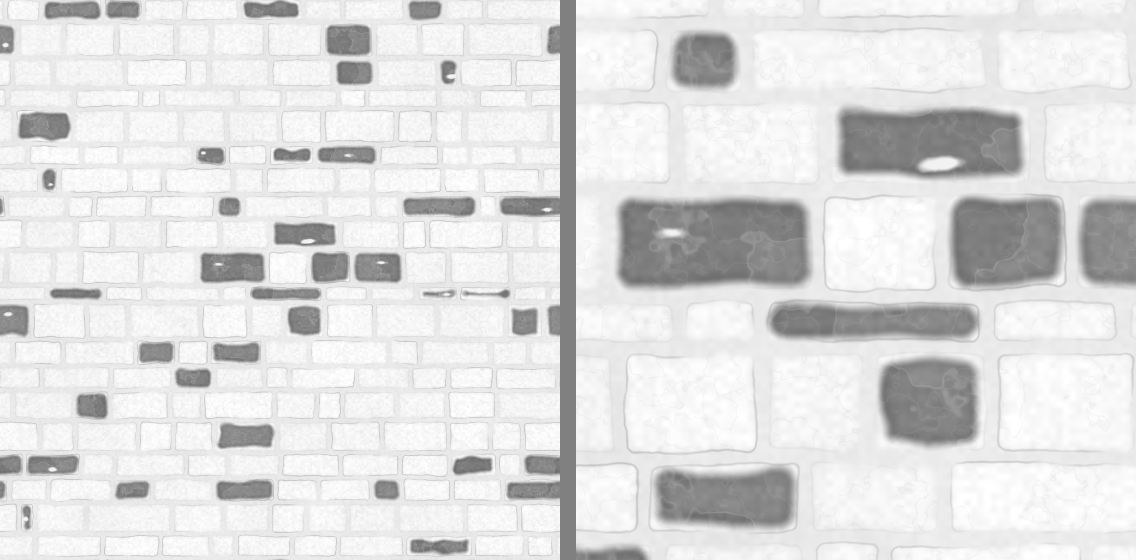
Left, the full canvas; right, a detail of the centre.
Write a Shadertoy shader that draws this texture map.

```glsl
#define ROWS 20.0
#define COLUMNS 11.0
#define ROW_JITTER 0.5
#define COLUMN_JITTER 0.75
#define GAP 0.0036
#define DARK_SHARE 0.21
#define HIGHLIGHT_SHARE 0.35
#define OUTLINE 0.0012
#define BRICK_TONE 0.968
#define MORTAR_TONE 0.915
#define DARK_TONE 0.515
#define GRAIN 0.05

float hash(vec2 p) {
    return fract(sin(dot(p, vec2(127.1, 311.7))) * 43758.5453);
}

// Value noise over the unit square that wraps after a whole number of cells
float noise(vec2 uv, float cells, float seed) {
    vec2 p = uv * cells;
    vec2 i = floor(p), f = fract(p);
    vec2 a = mod(i, cells) + seed, b = mod(i + 1.0, cells) + seed;
    f = f * f * (3.0 - 2.0 * f);
    return mix(mix(hash(a), hash(vec2(b.x, a.y)), f.x),
               mix(hash(vec2(a.x, b.y)), hash(b), f.x), f.y);
}

float fbm(vec2 uv, float cells, float seed) {
    float sum = 0.0, weight = 0.5;
    for (int i = 0; i < 4; i++) {
        sum += weight * noise(uv, cells, seed + float(i) * 17.0);
        cells *= 2.0;
        weight *= 0.5;
    }
    return sum / 0.9375;
}

// Jittered position of a cell boundary, in cells
float boundary(float k, float count, float jitter, float seed) {
    return k + jitter * (hash(vec2(mod(k, count), seed)) - 0.5);
}

// Irregular 1D cell around x: wrapped index, lower edge, upper edge
vec3 cell(float x, float count, float jitter, float seed) {
    float k = floor(x * count + 0.5);
    if (x * count < boundary(k, count, jitter, seed)) k -= 1.0;
    return vec3(mod(k, count),
                boundary(k, count, jitter, seed) / count,
                boundary(k + 1.0, count, jitter, seed) / count);
}

float roundedBox(vec2 p, vec2 halfSize, float radius) {
    radius = min(radius, min(halfSize.x, halfSize.y));
    vec2 q = abs(p) - halfSize + radius;
    return length(max(q, 0.0)) + min(max(q.x, q.y), 0.0) - radius;
}

// Thin line where the field crosses a level
float contour(float field, float level, float width) {
    return 1.0 - smoothstep(0.0, width, abs(field - level));
}

void mainImage(out vec4 fragColor, in vec2 fragCoord) {
    vec2 uv = fragCoord / iResolution.xy;
    float pixel = 1.0 / iResolution.y;

    // Slightly wavy courses with a random shift per row
    vec2 p = uv + 0.003 * (vec2(noise(uv, 28.0, 3.0), noise(uv, 28.0, 41.0)) - 0.5);
    vec3 row = cell(p.y, ROWS, ROW_JITTER, 5.3);
    p.x += hash(vec2(row.x, 71.0));
    vec3 column = cell(p.x, COLUMNS, COLUMN_JITTER, row.x + 23.7);
    vec2 id = vec2(column.x, row.x);
    vec2 low = vec2(column.y, row.y), high = vec2(column.z, row.z);
    vec2 local = p - 0.5 * (low + high);
    vec2 halfSize = 0.5 * (high - low) - GAP;

    // Surface fields
    float rough = fbm(uv, 64.0, 7.0);
    float patches = fbm(uv, 26.0, 90.0);
    float grain = noise(uv, 256.0, 13.0) - 0.5;
    float cloud = fbm(uv, 12.0, 57.0) - 0.5;

    // Pale mortar and bricks, some crisp and some faded
    float crisp = smoothstep(0.2, 0.8, hash(id + 31.0));
    float edge = roundedBox(local, halfSize, 0.005) + 0.004 * (rough - 0.35);
    float body = smoothstep(0.0015, -0.0025, edge);
    float tone = mix(MORTAR_TONE, BRICK_TONE + 0.012 * (crisp - 0.5), body);
    tone += 0.04 * cloud + GRAIN * grain * mix(0.6, 1.0, body);
    tone -= 0.03 * body * contour(rough, 0.56, 0.03);
    tone -= 0.025 * smoothstep(-0.006, 0.0, edge) * body;
    float line = contour(edge, 0.0, max(OUTLINE, pixel));
    tone -= line * mix(0.03, 0.13, crisp) * smoothstep(0.25, 0.6, patches);

    // Dark bricks: soft, rounded and worn inward
    float isDark = step(hash(id + 11.0), DARK_SHARE);
    float wear = mix(0.003, 0.012, pow(hash(id + 47.0), 3.0));
    float blot = roundedBox(local, halfSize, 0.012) + wear * noise(uv, 44.0, 29.0);
    float stain = isDark * smoothstep(0.003, -0.005, blot);

    // Mottled plates with fine bright seams and a darker rim
    float dark = DARK_TONE + 0.045 * (smoothstep(0.46, 0.54, patches) - 0.5);
    dark += 0.06 * contour(patches, 0.5, 0.022) + 0.03 * contour(rough, 0.5, 0.04);
    dark += 0.05 * cloud + GRAIN * grain;
    dark -= 0.04 * smoothstep(-0.011, -0.004, blot);

    // Small worn highlight on some dark bricks
    vec2 offset = halfSize * (vec2(hash(id + 61.0), hash(id + 83.0)) - 0.5);
    vec2 spot = (local - offset) / vec2(mix(0.006, 0.016, hash(id + 97.0)), 0.005);
    float shine = smoothstep(1.1, 0.4, length(spot) + 1.2 * (rough - 0.4));
    shine *= step(hash(id + 19.0), HIGHLIGHT_SHARE);
    dark = mix(dark, 0.95, shine);

    tone = mix(tone, dark, stain);
    fragColor = vec4(vec3(clamp(tone, 0.0, 1.0)), 1.0);
}
```
